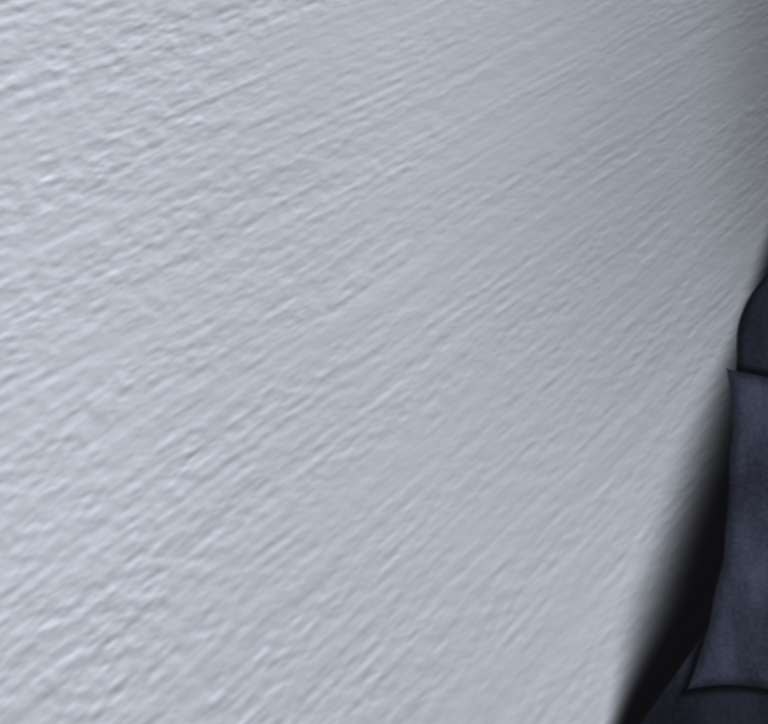
This texture is drawn by a WebGL 2 fragment shader. Its source:

```glsl
#version 300 es
precision highp float;
// A pale blue-grey plaster wall, combed with fine grooves that recede to the upper right.
// Grooves are relief-lit noise in polar coordinates about a distant vanishing point;
// soft shadow and dark upholstery in the lower right corner come from edge masks.
uniform vec2 u_resolution;
out vec4 fragColor;

const vec2 VANISHING_POINT = vec2(2.06, 1.6);
const vec3 WALL_TINT = vec3(1.0, 1.034, 1.088);
const vec3 SHADOW_COLOR = vec3(0.06, 0.06, 0.068);
const vec3 FABRIC_COLOR = vec3(0.205, 0.22, 0.28);
const float EDGE = 0.003;

float hash(vec2 cell) {
  vec3 q = fract(vec3(cell.xyx) * vec3(0.1031, 0.1030, 0.0973));
  q += dot(q, q.yzx + 33.33);
  return fract((q.x + q.y) * q.z);
}

float noise(vec2 p) {
  vec2 cell = floor(p);
  vec2 f = fract(p);
  f = f * f * (3.0 - 2.0 * f);
  float low = mix(hash(cell), hash(cell + vec2(1.0, 0.0)), f.x);
  float high = mix(hash(cell + vec2(0.0, 1.0)), hash(cell + vec2(1.0, 1.0)), f.x);
  return mix(low, high, f.y);
}

float fbm(vec2 p) {
  float sum = 0.0;
  float amp = 0.5;
  for (int i = 0; i < 4; i++) {
    sum += amp * noise(p);
    p = p * 2.03 + 17.3;
    amp *= 0.5;
  }
  return sum;
}

// Light minus shade on a bumpy surface, lit across the grooves.
float relief(vec2 q, vec2 lightStep) {
  return noise(q) - noise(q + lightStep);
}

float inside(float signedDepth, float softness) {
  return smoothstep(-softness, softness, signedDepth);
}

// Combed plaster: x runs along the grooves, y across them.
float plaster(vec2 p) {
  vec2 away = VANISHING_POINT - p;
  vec2 q = vec2(log(length(away)), atan(away.y, away.x)) + 3.0;
  q.y += 0.004 * (noise(q * vec2(14.0, 22.0)) - 0.5);
  float clumps = 0.55 + 0.9 * noise(q * vec2(9.0, 48.0));
  float grains = relief(q * vec2(105.0, 235.0), vec2(0.25, 0.75));
  float specks = relief(q * vec2(210.0, 390.0) + 40.0, vec2(0.4, 0.7));
  float strands = relief(q * vec2(13.0, 260.0) + 80.0, vec2(0.0, 0.8));
  float grooves = relief(q * vec2(5.0, 120.0) + 120.0, vec2(0.0, 0.6));
  float coarse = mix(1.0, 0.42, smoothstep(0.1, 0.85, p.x));
  return coarse * clumps * (0.085 * grains + 0.05 * specks)
       + (0.35 + 0.65 * coarse) * (0.05 * strands + 0.03 * grooves);
}

// Broad light falloff over the wall.
float wallLight(vec2 p) {
  float left = 1.0 - smoothstep(0.0, 0.5, p.x);
  float corner = smoothstep(0.5, 1.1, p.x) * smoothstep(0.05, 0.75, p.y);
  float rim = smoothstep(0.94, 1.09, p.x) * smoothstep(0.4, 0.85, p.y);
  float patches = fbm(p * 3.0) - 0.47;
  return 0.685 + 0.035 * left - 0.15 * corner - 0.11 * rim + 0.035 * patches;
}

// Woven pile with gentle folds.
vec3 fabric(vec2 p, float brightness) {
  float folds = fbm(p * vec2(22.0, 9.0));
  float weave = noise(p * 240.0) - 0.5;
  return FABRIC_COLOR * brightness * (0.62 + 0.8 * folds + 0.16 * weave);
}

void main() {
  vec2 p = gl_FragCoord.xy / u_resolution.y;

  // Wall with its grooves
  float light = wallLight(p) + plaster(p);
  vec3 color = light * WALL_TINT;

  // Soft contact shadow, widest at mid height
  float shadowX = 0.847 + 0.325 * p.y;
  float spread = 0.018 + 0.032 * smoothstep(0.0, 0.18, p.y) * (1.0 - smoothstep(0.35, 0.6, p.y));
  float shadow = inside(p.x - shadowX, spread);
  color = mix(color, SHADOW_COLOR + 0.05 * plaster(p), shadow);

  // Seat
  float seat = inside(p.x - 0.884 - 0.715 * p.y, EDGE) * inside(0.125 - p.y, 0.008);
  color = mix(color, fabric(p + 5.0, 0.62), seat);

  // Rear cushion, rounded at the top
  float rise = max(p.y - 0.53, 0.0);
  float rearDepth = p.x - 1.018 - 5.0 * rise * rise;
  float rear = inside(rearDepth, EDGE) * inside(p.y - 0.47, EDGE);
  color = mix(color, fabric(p + 2.0, 0.66) * (0.6 + 0.4 * smoothstep(0.0, 0.015, rearDepth)), rear);

  // Front pillow with a dark seam along its border
  float bow = p.y - 0.39;
  float wobble = 0.006 * (noise(vec2(p.y * 22.0, 3.0)) - 0.5);
  float sideDepth = p.x - 1.010 + 0.5 * bow * bow + wobble;
  float topDepth = 0.49 - 0.2 * (p.x - 1.006) - p.y;
  float baseDepth = p.y - 0.048 - 0.012 * sin((p.x - 0.95) * 28.0) * 0.5;
  float depth = min(sideDepth, min(topDepth, baseDepth));
  color *= 1.0 - 0.65 * smoothstep(-0.016, 0.0, depth) * max(seat, rear);
  vec3 pillow = fabric(p, 1.0) * (0.68 + 0.32 * smoothstep(0.0, 0.018, depth));
  color = mix(color, pillow, inside(depth, EDGE));

  fragColor = vec4(clamp(color, 0.0, 1.0), 1.0);
}
```
